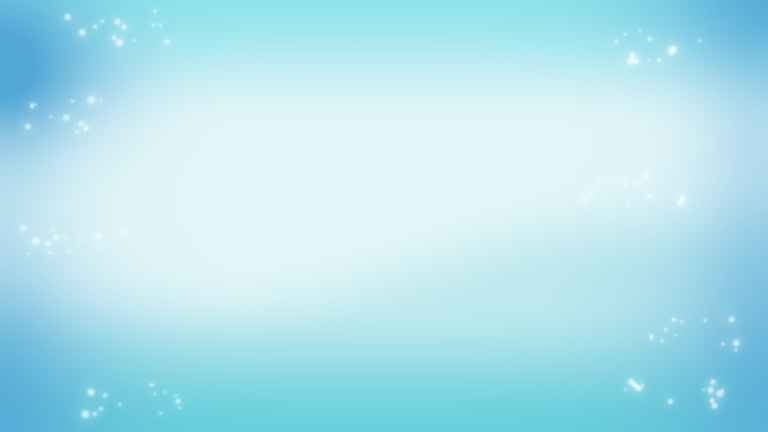
This background is drawn by a WebGL 1 fragment shader. Its source:

```glsl
precision highp float;

uniform vec2 u_resolution;

#define MIST vec3(0.89, 0.965, 0.975)
#define SKY vec3(0.55, 0.885, 0.92)
#define PALE_AQUA vec3(0.75, 0.915, 0.935)
#define TURQUOISE vec3(0.41, 0.815, 0.86)
#define EDGE_BLUE vec3(0.33, 0.66, 0.84)
#define CLUSTERS 8
#define DOTS 13
#define CLUSTER_SPREAD vec2(0.12, 0.04)
#define DOT_RADIUS 0.011
#define DOT_STRENGTH 0.55

float hash(float n) {
  return fract(sin(n * 127.1 + 3.7) * 43758.5453);
}

// Elliptical soft spot, 1 at its centre
float glow(vec2 uv, vec2 centre, vec2 radius) {
  vec2 q = (uv - centre) / radius;
  return exp(-dot(q, q));
}

// Soft fade from either vertical border
float border(float distanceIn, float width) {
  float q = distanceIn / width;
  return exp(-q * q);
}

// Bright mist between a cyan top and a turquoise floor
vec3 backdrop(vec2 uv) {
  vec3 color = mix(MIST, SKY, smoothstep(0.69, 1.04, uv.y));
  float shore = mix(0.27, 0.46, smoothstep(0.28, 0.8, uv.x));
  color = mix(color, PALE_AQUA, smoothstep(shore + 0.13, shore - 0.1, uv.y));
  return mix(color, TURQUOISE, smoothstep(0.31, -0.01, uv.y));
}

// Blue shading in the corners and along the sides
vec3 shadeEdges(vec3 color, vec2 uv) {
  float left = 0.95 * glow(uv, vec2(0.0, 0.85), vec2(0.14, 0.18))
             + 0.7 * glow(uv, vec2(-0.02, 0.03), vec2(0.17, 0.32))
             + 0.2 * border(uv.x, 0.08);
  float right = 0.65 * glow(uv, vec2(1.0, 1.03), vec2(0.17, 0.19))
              + 0.5 * glow(uv, vec2(1.02, 0.1), vec2(0.19, 0.36))
              + 0.28 * border(1.0 - uv.x, 0.09);
  return mix(color, EDGE_BLUE, min(left + right, 1.0));
}

// Cluster centres run down both sides along gentle curves
vec2 clusterCentre(float side, float row) {
  vec2 left = vec2(0.154 - row * (0.105 - 0.0375 * row),
                   0.935 - row * (0.165 + 0.04 * row));
  vec2 right = vec2(0.845 + 0.01 * row + 0.033 * sin(4.2 * row),
                    max(0.895 - 0.335 * row, 0.09));
  return mix(left, right, side);
}

// Scattered soft dots with faint halos
float sparkles(vec2 uv, float aspect) {
  float light = 0.0;
  for (int c = 0; c < CLUSTERS; c++) {
    float id = float(c);
    vec2 centre = clusterCentre(mod(id, 2.0), floor(id / 2.0));
    vec2 p = (uv - centre) * vec2(aspect, 1.0);
    for (int d = 0; d < DOTS; d++) {
      float seed = id * 41.0 + float(d) * 3.0;
      vec2 spot = vec2(hash(seed), hash(seed + 1.0)) * 2.0 - 1.0;
      float size = hash(seed + 2.0);
      float radius = DOT_RADIUS * mix(0.5, 1.35, size * size);
      float dist = length(p - spot * CLUSTER_SPREAD) / radius;
      float disc = smoothstep(1.0, 0.2, dist) + 0.3 * exp(-dist * dist * 0.4);
      light += disc * mix(0.5, 1.0, size);
    }
  }
  return min(light * DOT_STRENGTH, 0.85);
}

void main() {
  vec2 uv = gl_FragCoord.xy / u_resolution;
  float aspect = u_resolution.x / u_resolution.y;
  vec3 color = shadeEdges(backdrop(uv), uv);
  color = mix(color, vec3(0.93, 1.0, 1.0), sparkles(uv, aspect));
  gl_FragColor = vec4(color, 1.0);
}
```
